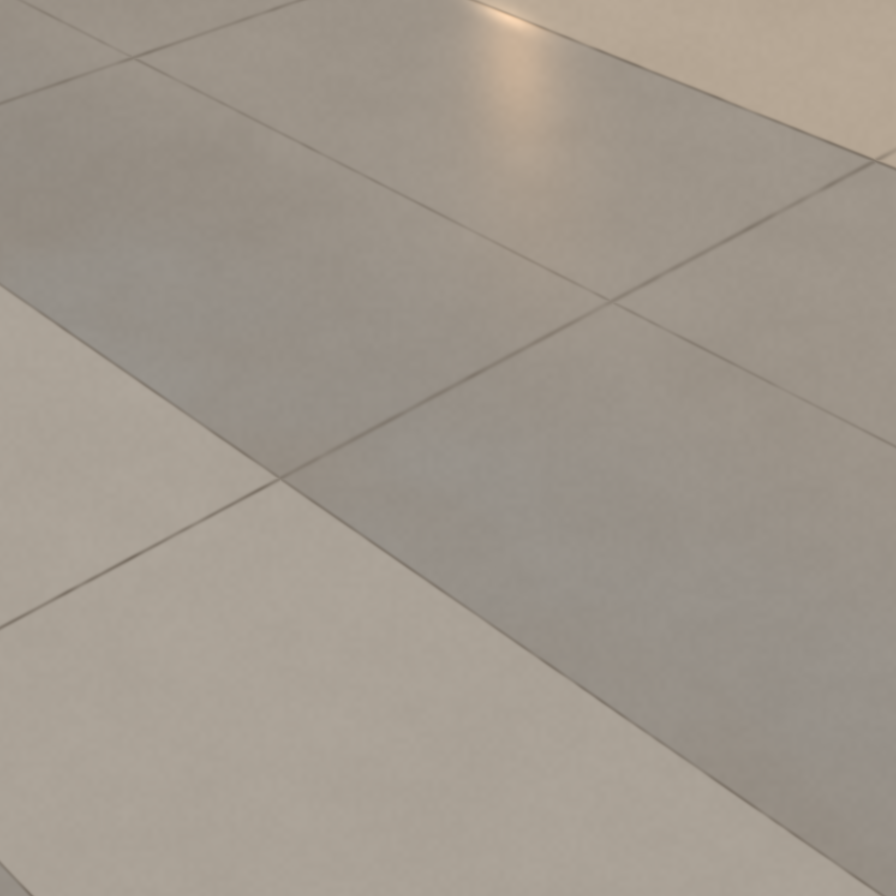
Write a WebGL 2 fragment shader that draws this texture.

```glsl
#version 300 es
precision highp float;
// Matte grey and beige floor tiles in perspective, with thin grout and a warm lamp reflection.
uniform vec2 u_resolution;
out vec4 fragColor;

float hash(vec2 p) {
    p = fract(p * vec2(0.1031, 0.1137));
    p += dot(p, p.yx + 33.33);
    return fract((p.x + p.y) * p.x * 17.0);
}

float noise(vec2 p) {
    vec2 cell = floor(p), f = fract(p);
    f = f * f * (3.0 - 2.0 * f);
    return mix(mix(hash(cell), hash(cell + vec2(1, 0)), f.x),
               mix(hash(cell + vec2(0, 1)), hash(cell + vec2(1, 1)), f.x), f.y);
}

float fbm(vec2 p) {
    float sum = 0.0, gain = 0.5;
    for (int i = 0; i < 4; i++) {
        sum += gain * noise(p);
        p = mat2(1.6, 1.2, -1.2, 1.6) * p + 7.3;
        gain *= 0.5;
    }
    return sum / 0.9375;
}

// Floor coordinates: each axis fans out from its own vanishing point.
vec2 floorCoords(vec2 p) {
    vec2 a = vec2(p.x + 1.803, 1.931 - p.y);
    float column = (a.x - 0.952 * a.y) / (0.458 * a.y + 0.0236 * a.x);
    float row = ((3.1 - p.x) / (1.954 - p.y) - 1.873) / 1.025;
    return vec2(column, row);
}

// Soft bell of the given radii, in canvas units.
float glow(vec2 p, vec2 center, vec2 radius) {
    vec2 d = (p - center) / radius;
    return exp(-dot(d, d));
}

// Soft line that never gets thinner than a pixel.
float groutLine(float dist, float radius, float pixel) {
    float d = dist / max(radius, 0.7 * pixel);
    return exp(-d * d);
}

void main() {
    vec2 p = gl_FragCoord.xy / u_resolution;
    float pixel = 1.0 / min(u_resolution.x, u_resolution.y);
    vec2 tile = floorCoords(p);

    // Floor units per canvas unit, so that grout keeps an even width.
    vec2 stepX = floorCoords(p + vec2(0.001, 0)) - tile;
    vec2 stepY = floorCoords(p + vec2(0, 0.001)) - tile;
    vec2 rate = sqrt(stepX * stepX + stepY * stepY) / 0.001;
    vec2 seam = round(tile);
    vec2 dist = abs(tile - seam) / rate;

    // One beige column after every two grey ones.
    float beigeEdge = (abs(mod(tile.x + 1.0, 3.0) - 1.5) - 0.5) / rate.x;
    float blur = max(0.002, pixel);
    float beigeMask = smoothstep(blur, -blur, beigeEdge);

    // Cloudy stone, cooler toward the near side of the grey band.
    float clouds = fbm(tile * vec2(3.0, 4.5) + 11.0);
    vec3 grey = mix(vec3(0.594, 0.563, 0.525), vec3(0.620, 0.585, 0.542),
                    smoothstep(1.3, 2.4, tile.x));
    float cool = smoothstep(2.0, 1.0, tile.x) * smoothstep(0.1, 0.9, clouds);
    grey = mix(grey, vec3(0.582, 0.568, 0.545), 0.8 * cool);
    grey -= 0.012 * glow(p, vec2(0.0, 0.85), vec2(0.3, 0.25));
    vec3 beige = mix(vec3(0.670, 0.637, 0.594), vec3(0.712, 0.653, 0.583),
                     smoothstep(1.5, 3.0, tile.x));
    vec3 color = mix(grey, beige, beigeMask);
    color += 0.03 * (clouds - 0.5) * mix(1.0, 0.6, beigeMask);
    color += 0.016 * (fbm(p * vec2(22.0, 34.0)) - 0.5);
    color += 0.012 * (noise(p * 150.0) - 0.5);

    // Grout: dark beside beige, faint between grey tiles, broken up by wear.
    float besideBeige = 1.0 - step(1.5, mod(seam.x, 3.0));
    float worn = 0.55 + 0.9 * noise(p * 55.0);
    float far = smoothstep(0.9, 1.2, tile.x);
    float along = groutLine(dist.x, 0.0021, pixel) * mix(0.27, 0.46, besideBeige);
    float across = groutLine(dist.y, mix(0.0024, 0.0030, far * (1.0 - seam.y)), pixel)
                 * mix(0.56, 0.37, far);
    float grout = max(along, across) * worn;
    color = mix(color, vec3(0.42, 0.38, 0.335), clamp(grout, 0.0, 0.8));

    // Lamp reflection: a long warm streak with a bright core at the seam.
    float bend = 0.06 * (1.0 - p.y);
    vec2 q = vec2(p.x - bend, p.y);
    float streak = glow(q, vec2(0.572, 0.95), vec2(0.042, 0.10));
    float haze = glow(q, vec2(0.58, 0.86), vec2(0.08, 0.18));
    vec2 slanted = vec2(p.x - 0.565, p.y - 0.984 + 0.4 * (p.x - 0.565));
    float core = glow(slanted, vec2(0.0), vec2(0.035, 0.012));
    float onGrey = 1.0 - 0.85 * beigeMask;
    color += onGrey * (streak * vec3(0.13, 0.085, 0.045) + haze * vec3(0.04, 0.023, 0.008));
    color += (1.0 - 0.5 * beigeMask) * core * vec3(0.24, 0.19, 0.14);

    fragColor = vec4(clamp(color, 0.0, 1.0), 1.0);
}
```
